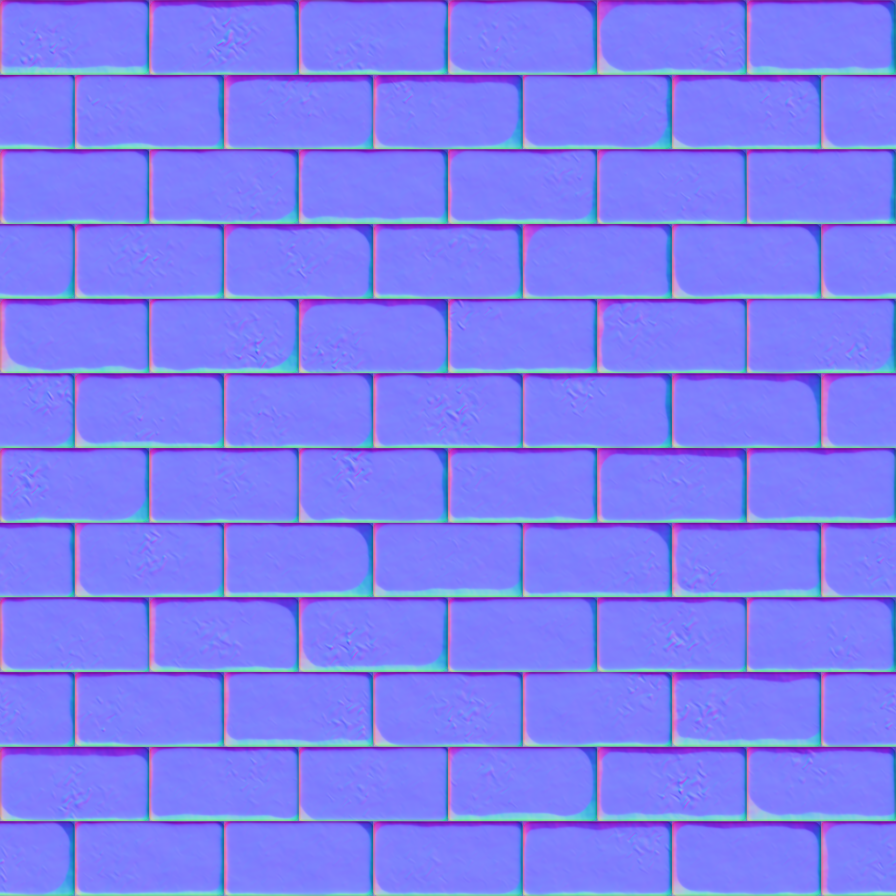
Give the GLSL for this texture map, as a Shadertoy shader.

```glsl
// Tangent-space normal map of a worn brick wall in running bond.

const vec2  BRICKS      = vec2(6.0, 12.0);  // repeats across and down
const vec2  HALF_SIZE   = vec2(1.0, 0.5);   // half a brick, in course heights
const float RIM_SLOPE   = 1.5;              // steep lip beside the joint
const float RIM_WIDTH   = 0.024;
const float RIM_CORNER  = 0.10;
const float RIM_WOBBLE  = 0.011;
const float WORN_SLOPE  = 0.75;             // chamfer of rubbed sides and corners
const float WORN_SOFT   = 0.014;
const vec2  INSET_MIN   = vec2(0.010, 0.012);
const vec2  INSET_RANGE = vec2(0.06, 0.09);
const float CORNER_MIN  = 0.11;
const float CORNER_RANGE = 0.30;
const float EDGE_WOBBLE = 0.022;
const float EDGE_RAGGED = 0.011;
const float GRAIN       = 0.0032;
const float PIT_SCALE   = 9.0;
const float PIT_DEPTH   = 0.020;
const float PATCH_SIZE  = 0.36;
const float STEP_SIZE   = 0.012;            // gradient step, in course heights
const float JOINT_WIDTH = 0.04;
const vec3  JOINT_TINT  = vec3(0.92, 0.93, 0.74);
const float BRIGHTNESS  = 0.992;

vec4 hash4(vec2 p) {
    vec4 q = fract(p.xyxy * vec4(0.1031, 0.1030, 0.0973, 0.1099));
    q += dot(q, q.wzxy + 33.33);
    return fract((q.xxyz + q.yzzw) * q.zywx);
}

// Layered sines, each layer turned and lightly bent
float ripples(vec2 p) {
    float sum = 0.0, amp = 1.0;
    for (int i = 0; i < 4; i++) {
        p = mat2(0.8, -0.6, 0.6, 0.8) * p * 1.8 + 3.1;
        vec2 bent = p + 0.6 * sin(p.yx * 0.7);
        sum += amp * sin(bent.x) * sin(bent.y);
        amp *= 0.5;
    }
    return sum;
}

// Cellular pits and bumps of random size, bent out of round
float pits(vec2 p) {
    p += 0.3 * sin(p.yx * 2.3) + 0.12 * sin(p.yx * 5.1 + 1.0);
    vec2 cell = floor(p), f = p - cell;
    float sum = 0.0;
    for (int y = -1; y <= 1; y++)
    for (int x = -1; x <= 1; x++) {
        vec2 g = vec2(x, y);
        vec4 h = hash4(cell + g);
        float d = length(g + 0.2 + 0.6 * h.xy - f);
        sum += (h.w - 0.6) * (1.0 - smoothstep(0.0, 0.4 + 0.4 * h.z, d));
    }
    return sum;
}

// Signed distance to a box; radii: top right, bottom right, top left, bottom left
float roundBox(vec2 p, vec2 b, vec4 radii) {
    vec2 pair = p.x > 0.0 ? radii.xy : radii.zw;
    float r = p.y > 0.0 ? pair.x : pair.y;
    vec2 q = abs(p) - b + r;
    return length(max(q, 0.0)) + min(max(q.x, q.y), 0.0) - r;
}

float brickHeight(vec2 p, vec2 id) {
    vec4 side   = hash4(id + 11.0);
    vec4 corner = hash4(id + 47.0);
    vec4 spot   = hash4(id + 83.0);
    vec2 seed   = 40.0 * spot.wz;
    float wobble = ripples(p * 1.5 + seed);
    float ragged = ripples(p * 4.5 + seed.yx);

    // Uneven lip around the joint
    float rim = roundBox(p, HALF_SIZE, vec4(RIM_CORNER));
    rim = min(rim + RIM_WOBBLE * (wobble - 0.3), 0.0);
    float h = -RIM_SLOPE * RIM_WIDTH * exp(rim / RIM_WIDTH);

    // Worn sides that come and go, and chipped corners
    vec2 insetLow  = INSET_MIN + INSET_RANGE * side.xy * side.xy;
    vec2 insetHigh = INSET_MIN + INSET_RANGE * side.zw * side.zw;
    vec2 centre = 0.5 * (insetLow - insetHigh);
    vec2 worn = HALF_SIZE - 0.5 * (insetLow + insetHigh);
    vec4 radii = CORNER_MIN + CORNER_RANGE * corner * corner * corner;
    float d = roundBox(p - centre, worn, radii);
    d += EDGE_WOBBLE * wobble + EDGE_RAGGED * ragged;
    h -= WORN_SLOPE * 0.5 * (d + sqrt(d * d + WORN_SOFT * WORN_SOFT));

    // Grain over the face, pits gathered in one ragged patch
    h += GRAIN * ripples(p * vec2(2.6, 3.2) + seed.yx);
    vec2 off = p - (spot.xy - 0.5) * vec2(1.5, 0.7);
    float rough = spot.z * exp(-dot(off, off) / (PATCH_SIZE * PATCH_SIZE));
    rough *= 1.0 + 0.5 * wobble;
    return h + PIT_DEPTH * (0.1 + rough) * pits(p * PIT_SCALE + floor(seed));
}

void mainImage(out vec4 fragColor, in vec2 fragCoord) {
    // Running bond: every other course slides by half a brick
    vec2 grid = fragCoord / iResolution.xy * BRICKS;
    grid.x += 0.5 * mod(floor(grid.y) + 1.0, 2.0);
    vec2 id = floor(grid);
    vec2 p = (grid - id - 0.5) * 2.0 * HALF_SIZE;
    id.x = mod(id.x, BRICKS.x);

    // The normal leans toward rising height
    vec2 e = vec2(STEP_SIZE, 0.0);
    vec2 slope = vec2(brickHeight(p + e.xy, id) - brickHeight(p - e.xy, id),
                      brickHeight(p + e.yx, id) - brickHeight(p - e.yx, id));
    slope /= 2.0 * STEP_SIZE;

    // Opposing slopes cancel across the joint
    vec2 pixel = BRICKS * 2.0 * HALF_SIZE / iResolution.xy;
    vec2 edge = HALF_SIZE - abs(p);
    vec2 blend = smoothstep(-0.5 * pixel, pixel, edge);
    slope *= blend.x * blend.y;

    // Shade the joint slightly
    vec3 color = 0.5 + 0.5 * normalize(vec3(slope, 1.0));
    float joint = 1.0 - smoothstep(0.0, JOINT_WIDTH, min(edge.x, edge.y));
    fragColor = vec4(color * mix(vec3(BRIGHTNESS), JOINT_TINT, joint), 1.0);
}
```
